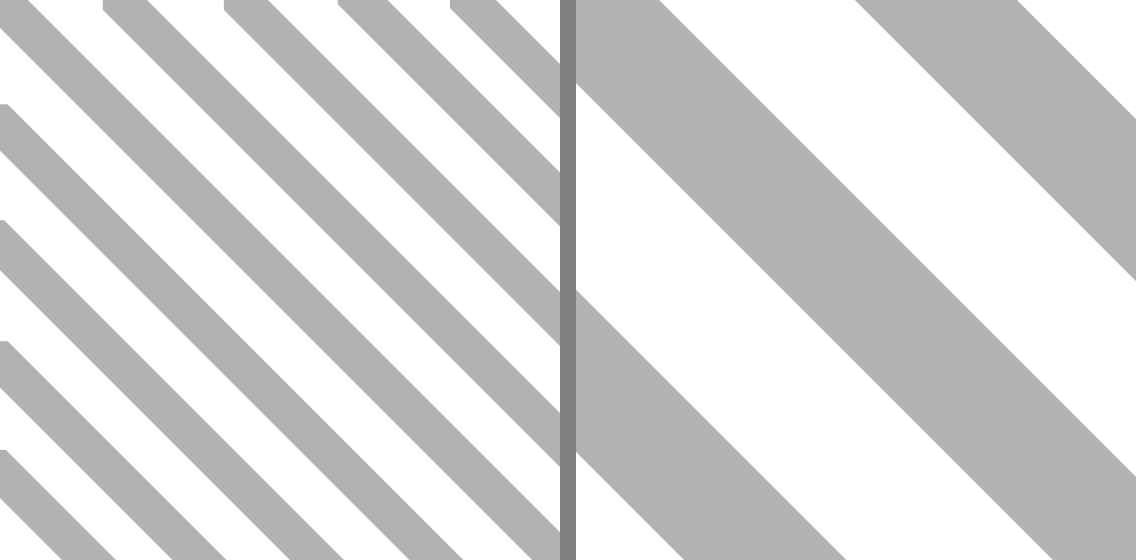
Left: the whole. Right: its middle third, enlarged.
Give the GLSL for this pattern, as a Shadertoy shader.

```glsl
const vec3 PAPER = vec3(1.0);
const vec3 STRIPE = vec3(0.698);

// Widths and offsets are measured along a canvas side
const float MAIN_HALF_WIDTH = 0.0495;
const float SIDE_HALF_WIDTH = 0.0483;
const int SIDE_STRIPES = 4;

// Slightly uneven stripe centres and blunt starts on each side of the diagonal
const vec4 UPPER_CENTRES = vec4(0.2142, 0.4303, 0.6439, 0.8372);
const vec4 LOWER_CENTRES = vec4(0.2207, 0.4342, 0.6439, 0.8411);
const vec4 UPPER_STARTS = vec4(0.1836, 0.3997, 0.6029, 0.8034);
const vec4 LOWER_STARTS = vec4(0.1862, 0.3932, 0.6094, 0.8034);

// Signed distance to a 45 degree band
float bandDistance(float offset, float centre, float halfWidth) {
    return (abs(offset - centre) - halfWidth) * inversesqrt(2.0);
}

void mainImage(out vec4 fragColor, in vec2 fragCoord) {
    float pixel = 1.0 / iResolution.y;
    vec2 pos = fragCoord / iResolution.xy;
    pos.y = 1.0 - pos.y;

    // Fold the lower half across the diagonal
    bool lower = pos.y > pos.x;
    if (lower) pos = pos.yx;
    vec4 centres = lower ? LOWER_CENTRES : UPPER_CENTRES;
    vec4 starts = lower ? LOWER_STARTS : UPPER_STARTS;
    float offset = pos.x - pos.y;

    // Union of the corner-to-corner stripe and the clipped side stripes
    float dist = bandDistance(offset, 0.0, MAIN_HALF_WIDTH);
    for (int i = 0; i < SIDE_STRIPES; i++) {
        float band = bandDistance(offset, centres[i], SIDE_HALF_WIDTH);
        dist = min(dist, max(band, starts[i] - pos.x));
    }

    float coverage = clamp(0.5 - dist / pixel, 0.0, 1.0);
    fragColor = vec4(mix(PAPER, STRIPE, coverage), 1.0);
}
```
